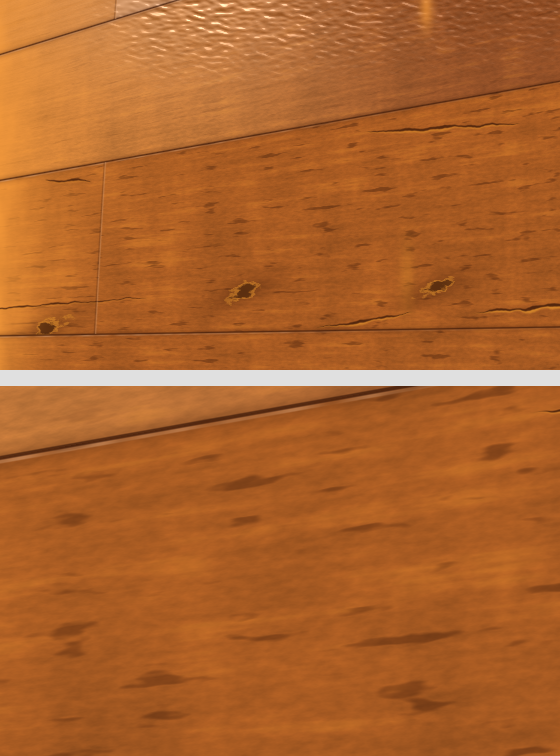
Top, the full canvas; bottom, a detail of the centre.
Write a Shadertoy shader that draws this texture.

```glsl
// Varnished wooden floorboards seen at an angle, with a warm glow from the left.
// A quadratic in the board coordinate fans the seams out; gradient noise laid
// along that coordinate gives grain, flecks, knots, cracks and embossed sheen.

const vec3 WOOD   = vec3(0.66, 0.355, 0.135);
const vec3 SHADE  = vec3(0.58, 0.315, 0.155);
const vec3 HONEY  = vec3(0.75, 0.455, 0.215);
const vec3 GLOW   = vec3(0.97, 0.61, 0.23);
const vec3 SHEEN  = vec3(0.83, 0.61, 0.44);
const vec3 DARK   = vec3(0.24, 0.10, 0.035);
const vec3 AMBER  = vec3(0.86, 0.55, 0.17);

float hash(vec2 c) {
    return fract(sin(dot(c, vec2(127.1, 311.7))) * 43758.55);
}

float cornerSlope(vec2 cell, vec2 offset) {
    float angle = 6.2832 * hash(cell);
    return dot(vec2(cos(angle), sin(angle)), offset);
}

// Gradient noise, roughly -1 to 1.
float noise(vec2 p) {
    vec2 i = floor(p), f = fract(p);
    vec2 u = f * f * f * (f * (f * 6.0 - 15.0) + 10.0);
    vec2 e = vec2(1.0, 0.0);
    float low  = mix(cornerSlope(i, f), cornerSlope(i + e, f - e), u.x);
    float high = mix(cornerSlope(i + e.yx, f - e.yx), cornerSlope(i + 1.0, f - 1.0), u.x);
    return 1.5 * mix(low, high, u.y);
}

float fbm(vec2 p) {
    float sum = 0.0, gain = 0.55;
    for (int i = 0; i < 4; i++) {
        sum += gain * noise(p);
        p = p * 2.03 + 17.3;
        gain *= 0.55;
    }
    return sum;
}

// Soft bell around zero.
float bell(vec2 d) { return exp(-dot(d, d)); }

float line(float d, float halfWidth, float px) {
    return 1.0 - smoothstep(halfWidth - px, halfWidth + px, abs(d));
}

// x: board number with fraction, y: canvas height of one board unit.
vec2 boardCoord(vec2 p) {
    float bend = 0.04 + 0.0157 * p.x;
    float rise = 0.46 + 0.177 * p.x;
    float root = sqrt(max(rise * rise - 4.0 * bend * (p.y - 0.0925 - 0.0157 * p.x), 0.001));
    return vec2((rise - root) / (2.0 * bend), root);
}

// Tapered wobbly split from a to b, with a lit lip beneath it.
vec3 addCrack(vec3 col, vec2 p, vec2 a, vec2 b, float width, float lip, float px) {
    float t = (p.x - a.x) / (b.x - a.x);
    float taper = max(4.0 * t * (1.0 - t), 0.0) * (0.65 + 0.5 * noise(vec2(p.x * 24.0, a.y * 90.0)));
    float d = p.y - mix(a.y, b.y, t) - 0.009 * fbm(vec2(p.x * 13.0, a.x * 37.0));
    float visible = smoothstep(0.0, 0.15, taper);
    float w = width * taper;
    col = mix(col, AMBER, lip * visible * line(d + 1.6 * w, w, 1.5 * px));
    return mix(col, DARK, 0.8 * visible * line(d, w, px));
}

// Dark, ragged burls at a regular pitch near the lower edge of a board.
vec3 addKnots(vec3 col, vec2 p, float k, float height) {
    float pitch = 0.52;
    float n = floor((p.x - 0.14) / pitch + 0.5);
    vec2 d = vec2(p.x - 0.14 - n * pitch, (k - 0.14 - 0.09 * sin(2.2 * n - 1.6)) * height);
    d.y -= 0.35 * d.x;
    float rough = fbm(vec2(p.x * 22.0, p.y * 42.0));
    float burl = bell(d / vec2(0.065, 0.03)) + 0.65 * rough;
    col = mix(col, DARK, 0.35 * bell(d / vec2(0.09, 0.035)));
    col = mix(col, AMBER, 0.6 * smoothstep(0.55, 0.7, burl) * bell(d / 0.08));
    return mix(col, DARK, 0.75 * smoothstep(0.72, 0.95, burl) * bell(d / 0.09));
}

void mainImage(out vec4 fragColor, in vec2 fragCoord) {
    vec2 p = fragCoord / iResolution.y;
    float px = 1.0 / iResolution.y;
    vec2 board = boardCoord(p);
    float k = board.x, row = floor(k);

    // Every second board has an end joint in view.
    float jointD = p.x - 0.258 - 0.027 * k - 2.0 * mod(row, 2.0);
    float side = step(0.0, jointD);
    vec2 g = vec2(p.x, k) + vec2(row * 7.3 + side * 3.7, row * 5.1);
    float upper = step(1.0, k), lowerBoard = step(0.0, k) - upper;

    // Base tone, cross figure and long grain.
    vec3 col = mix(WOOD, mix(HONEY, SHADE, smoothstep(0.35, 1.4, p.x + 0.5 * (p.y - 0.7))), upper);
    float figure = fbm(g * vec2(9.0, 1.6));
    float grain = fbm(g * vec2(4.0, 26.0));
    float pores = fbm(g * vec2(60.0, 75.0));
    col *= 1.0 + 0.11 * figure + 0.11 * grain + 0.10 * pores;
    col = mix(col, AMBER, 0.22 * smoothstep(0.1, 0.8, grain + 0.6 * figure));

    // Short dark flecks along the grain.
    float fleck = noise(g * vec2(13.0, 36.0)) + 0.25 * noise(g * vec2(50.0, 110.0));
    col = mix(col, DARK, (0.36 - 0.22 * upper) * smoothstep(0.42, 0.8, fleck));

    // Warm side light, glossy reflection and embossed varnish.
    col = mix(col, GLOW, 0.9 * exp(-p.x / (0.07 + 0.22 * p.y)) * (0.9 + 0.25 * figure));
    float gloss = upper * bell((p - vec2(0.52, 1.0)) / vec2(0.42, 0.24));
    col = mix(col, SHEEN, gloss * (0.5 + 0.25 * grain));
    col = mix(col, SHEEN, 0.75 * side * step(2.0, k));
    vec2 e = vec2(p.x * 38.0 + p.y * 20.0, p.y * 85.0);
    float emboss = noise(e) - noise(e + vec2(0.15, 0.45));
    float embossed = upper * smoothstep(0.7, 0.95, p.y - 0.04 * p.x) * smoothstep(0.2, 0.5, p.x);
    col += embossed * (0.05 + 0.14 * gloss) * emboss;
    col += embossed * (0.08 + 0.25 * gloss) * smoothstep(0.45, 0.8, emboss);
    col = mix(col, GLOW, 0.65 * bell((p - vec2(1.152, 0.98)) / vec2(0.018, 0.06)));
    col = mix(col, AMBER, 0.3 * bell((p - vec2(1.1, 0.25)) / vec2(0.02, 0.10)));

    // Knots and splits of the wide lower board.
    if (lowerBoard > 0.5) {
        col = addKnots(col, p, k, board.y);
        col = addCrack(col, p, vec2(0.98, 0.640), vec2(1.41, 0.668), 0.0045, 0.6, px);
        col = addCrack(col, p, vec2(-0.15, 0.158), vec2(0.41, 0.198), 0.0025, 0.4, px);
        col = addCrack(col, p, vec2(0.12, 0.516), vec2(0.25, 0.508), 0.005, 0.3, px);
        col = addCrack(col, p, vec2(1.27, 0.152), vec2(1.65, 0.190), 0.006, 0.8, px);
        col = addCrack(col, p, vec2(0.85, 0.115), vec2(1.12, 0.155), 0.004, 0.7, px);
    }

    // Seams: dark groove, with a worn pale lip that fades to the right.
    float seamD = (k - floor(k + 0.5)) * board.y;
    float wear = 0.5 + 0.5 * noise(vec2(p.x * 28.0, floor(k + 0.5) * 9.0));
    col = mix(col, DARK, 0.22 * bell(vec2(seamD / 0.009, 0.0)));
    col = mix(col, SHEEN, wear * mix(0.85, 0.3, smoothstep(0.4, 1.3, p.x)) * line(seamD + 0.003, 0.002, px));
    col = mix(col, DARK, 0.75 * line(seamD, 0.0018, px));
    col = mix(col, SHEEN, 0.4 * line(jointD, 0.0018, px));
    col = mix(col, DARK, 0.3 * line(jointD + 0.003, 0.0015, px));

    fragColor = vec4(clamp(col, 0.0, 1.0), 1.0);
}
```
